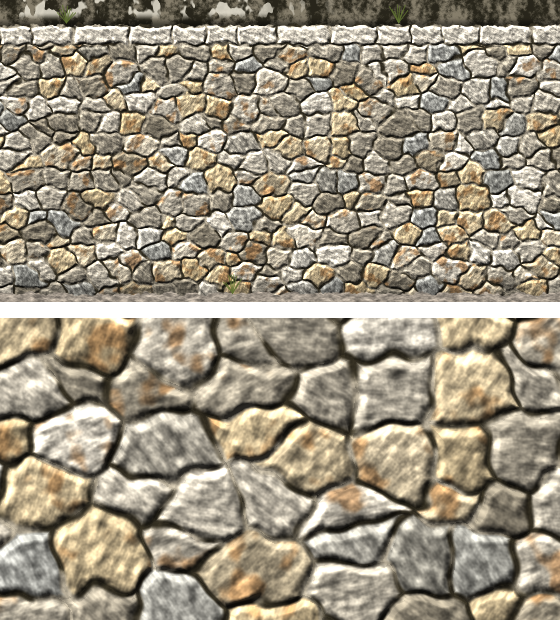
Top: the whole. Bottom: its middle third, enlarged.
A Shadertoy shader for this texture:

```glsl
// Sunlit rubble wall: irregular grey and tan stones with a pale coping row,
// a stained concrete band above and a strip of pavement below.
// Stones are weighted Voronoi cells, lit by comparing heights toward the sun.

vec2 hash2(vec2 c) {
    vec3 v = fract(c.xyx * vec3(0.1031, 0.1030, 0.0973));
    v += dot(v, v.yzx + 33.33);
    return fract((v.xx + v.yz) * v.zy);
}

float corner(vec2 cell, vec2 f, vec2 o) {
    return dot(hash2(cell + o) * 2.0 - 1.0, f - o);
}

float gradientNoise(vec2 p) {
    vec2 c = floor(p), f = p - c;
    vec2 u = f * f * f * (f * (f * 6.0 - 15.0) + 10.0);
    float low = mix(corner(c, f, vec2(0, 0)), corner(c, f, vec2(1, 0)), u.x);
    float high = mix(corner(c, f, vec2(0, 1)), corner(c, f, vec2(1, 1)), u.x);
    return 1.3 * mix(low, high, u.y);
}

float fbm(vec2 p) {
    float sum = 0.0, amp = 1.0;
    for (int i = 0; i < 3; i++) {
        sum += amp * gradientNoise(p);
        p = mat2(1.6, 1.2, -1.2, 1.6) * p + 17.3;
        amp *= 0.6;
    }
    return sum;
}

// Seed position (xy) and size weight (z) of a stone; each row slides sideways.
vec3 stoneSeed(vec2 c) {
    float slide = hash2(vec2(c.y, 7.0)).x - 0.5;
    vec2 pos = c + 0.5 + 0.78 * (hash2(c + 11.0) - 0.5) + vec2(slide, 0.0);
    return vec3(pos, 0.32 * hash2(c + 43.0).x);
}

// Distance to the stone border (x) and two random numbers of the stone (yz).
vec3 stone(vec2 p) {
    p += 0.014 * vec2(gradientNoise(p * 27.0), gradientNoise(p * 27.0 + 50.0));
    if (p.y > 0.853) {
        float x = p.x / 0.135 + 0.25 * sin(p.x * 9.0), f = fract(x);
        float border = min(min(f, 1.0 - f) * 0.13, min(p.y - 0.853, 0.917 - p.y));
        return vec3(border, 0.9 + 0.1 * hash2(vec2(floor(x), 3.0)).x, 0.3);
    }
    vec2 q = p / vec2(0.083, 0.062), base = floor(q), nearest = base;
    float best = 99.0, border = 9.0;
    for (int k = 0; k < 25; k++) {
        vec2 c = base + vec2(k % 5 - 2, k / 5 - 2);
        vec3 s = stoneSeed(c);
        float d = dot(s.xy - q, s.xy - q) - s.z;
        if (d < best) { best = d; nearest = c; }
    }
    vec2 own = stoneSeed(nearest).xy;
    for (int k = 0; k < 25; k++) {
        vec2 c = base + vec2(k % 5 - 2, k / 5 - 2);
        vec3 s = stoneSeed(c);
        float d = dot(s.xy - q, s.xy - q) - s.z;
        if (c != nearest) border = min(border, 0.5 * (d - best) / length(s.xy - own));
    }
    return vec3(min(border * 0.064, 0.853 - p.y), hash2(nearest + 91.0));
}

float relief(vec2 p, vec3 s) {
    float facets = abs(gradientNoise(p * 26.0 + s.yz * 60.0));
    return smoothstep(0.001, 0.011, s.x) * (1.0 + 0.9 * facets)
         + 0.35 * fbm(p * 75.0 + s.yz * 30.0);
}

vec3 wallColor(vec2 p) {
    vec3 s = stone(p);
    vec2 toSun = vec2(-0.0035, 0.0060);
    float light = relief(p, s) - relief(p + toSun, stone(p + toSun));

    // Stone tints: grey, tan, bluish, with rust stains
    vec3 col = mix(vec3(0.47, 0.44, 0.38), vec3(0.82, 0.79, 0.73), s.y);
    col = mix(col, vec3(0.76, 0.67, 0.50), 0.75 * smoothstep(0.66, 0.95, s.z));
    col = mix(col, vec3(0.54, 0.55, 0.54), 0.7 * smoothstep(0.16, 0.05, s.z));
    float rust = smoothstep(0.05, 0.45, fbm(p * 17.0 + s.yz * 9.0)) * step(0.6, s.z);
    col = mix(col, vec3(0.55, 0.39, 0.23), 0.65 * rust);

    // Strata in a direction of each stone's own
    float a = (s.z - 0.5) * 2.4;
    vec2 r = mat2(cos(a), -sin(a), sin(a), cos(a)) * p;
    col *= 1.0 + 0.50 * fbm(r * vec2(28.0, 75.0) + s.yz * 40.0);

    // Joints: dark hollows and pale mortar
    float mortar = smoothstep(-0.1, 0.3, fbm(p * 13.0));
    vec3 joint = mix(vec3(0.20, 0.18, 0.13), vec3(0.70, 0.66, 0.58), mortar);
    col = mix(joint, col, smoothstep(0.001, 0.005, s.x));
    col *= clamp(1.0 + 0.75 * light, 0.22, 1.55);
    return col * mix(0.72, 1.0, smoothstep(0.03, 0.11, p.y + 0.03 * fbm(p * 9.0)));
}

vec3 bandColor(vec2 p) {
    float stain = fbm(p * vec2(15.0, 6.0)) + 0.5 * fbm(p * 60.0);
    vec3 col = mix(vec3(0.15, 0.14, 0.10), vec3(0.50, 0.47, 0.40), smoothstep(-0.4, 0.6, stain));
    float bare = smoothstep(0.16, 0.32, fbm(p * vec2(17.0, 11.0) + 4.0));
    bare *= smoothstep(0.93, 0.96, p.y) * smoothstep(1.2, 0.8, p.x);
    col = mix(col, vec3(0.87, 0.85, 0.79), 0.85 * bare);
    return col * mix(0.55, 1.05, smoothstep(0.915, 0.945, p.y));
}

void mainImage(out vec4 fragColor, in vec2 fragCoord) {
    vec2 p = fragCoord / iResolution.y;
    float ragged = 0.012 * fbm(p * 24.0);
    vec3 col = wallColor(p);
    col = mix(col, bandColor(p), smoothstep(0.914, 0.919, p.y + ragged));

    // Pavement with grit
    vec3 ground = vec3(0.63, 0.59, 0.54) * (1.0 + 0.45 * fbm(p * vec2(35.0, 80.0)));
    col = mix(ground, col, smoothstep(0.026, 0.032, p.y + ragged));

    // Grass tufts: blades fanning out from three roots
    for (int i = 0; i < 24; i++) {
        float tuft = float(i / 8), fan = float(i % 8) / 7.0 - 0.5;
        vec2 root = vec2(0.22 + 0.55 * tuft, tuft == 1.0 ? 0.03 : 0.925);
        vec2 d = p - root, blade = vec2(fan * 0.06, 0.03 + 0.03 * hash2(vec2(i, 5)).x);
        float along = clamp(dot(d, blade) / dot(blade, blade), 0.0, 1.0);
        float gap = length(d - blade * along);
        col = mix(col, vec3(0.38, 0.45, 0.20), 0.7 * smoothstep(0.0035, 0.0005, gap));
    }
    fragColor = vec4(clamp(col, 0.0, 1.0), 1.0);
}
```
